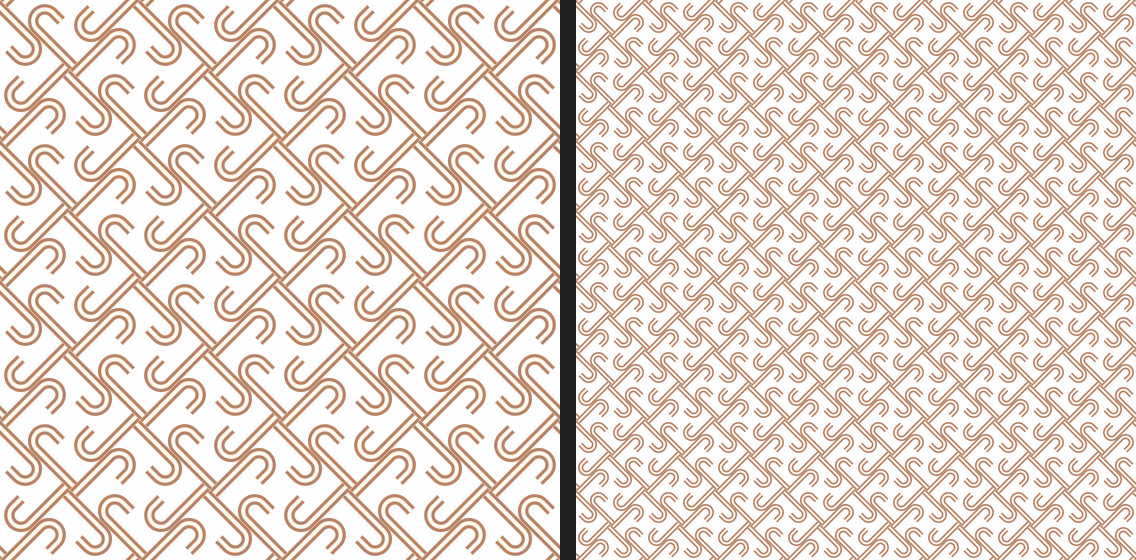
Left, the tile; right, the same tile 2 across and 2 down.
A Shadertoy shader for this pattern:

```glsl
// Copper double-line canes hooked around a diagonal pinwheel lattice on white.

const float REPEATS = 4.0;      // whole repeats across and down
const float NOISE_CELLS = 64.0; // wrapping period of the tone noise

float hash(vec2 cell) {
    vec3 p = fract(cell.xyx * vec3(0.1031, 0.1030, 0.0973));
    p += dot(p, p.yzx + 33.33);
    return fract((p.x + p.y) * p.z);
}

// Value noise that wraps after the given number of cells.
float wrapNoise(vec2 p, float period) {
    vec2 i = floor(p);
    vec2 f = fract(p);
    f = f * f * (3.0 - 2.0 * f);
    float a = hash(mod(i, period));
    float b = hash(mod(i + vec2(1.0, 0.0), period));
    float c = hash(mod(i + vec2(0.0, 1.0), period));
    float d = hash(mod(i + vec2(1.0, 1.0), period));
    return mix(mix(a, b, f.x), mix(c, d, f.x), f.y);
}

// Signed distances to one cane: x = its two rails, y = the band between them.
// The stem rises from y = 0, bends over the hook centre and drops a short tail.
vec2 cane(vec2 p, vec2 hook, float radius, float tail, float gap, float halfLine) {
    vec2 q = p - hook;
    float across = q.y > 0.0 ? length(q) : abs(q.x);
    float spine = abs(across - radius);
    float cut = (q.x < 0.0 ? -hook.y : -tail) - q.y;
    return vec2(max(abs(spine - gap) - halfLine, cut), max(spine - gap, cut));
}

// Four canes turned about a node.
vec2 pinwheel(vec2 p) {
    vec2 nearest = vec2(1e3);
    for (int k = 0; k < 4; k++) {
        nearest = min(nearest, cane(p, vec2(0.170, 0.530), 0.1175, 0.117, 0.0365, 0.016));
        p = vec2(-p.y, p.x);
    }
    return nearest;
}

float coverage(float dist, float blur) {
    return smoothstep(blur, -blur, dist);
}

void mainImage(out vec4 fragColor, in vec2 fragCoord) {
    vec2 uv = fragCoord / iResolution.xy;

    // Diagonal lattice with a node at every whole coordinate.
    vec2 c = uv * REPEATS;
    vec2 cell = fract(vec2(c.x + c.y, c.y - c.x));
    float blur = 0.75 * REPEATS * sqrt(2.0) / min(iResolution.x, iResolution.y);

    // The four nodes at the corners of the cell.
    vec2 dist = vec2(1e3);
    for (int j = 0; j < 2; j++)
        for (int i = 0; i < 2; i++)
            dist = min(dist, pinwheel(cell - vec2(i, j)));

    // Slight tonal drift along the copper lines.
    float tone = wrapNoise(uv * NOISE_CELLS, NOISE_CELLS);
    vec3 copper = mix(vec3(0.735, 0.500, 0.375), vec3(0.700, 0.505, 0.400),
                      smoothstep(0.35, 0.75, tone));
    vec3 white = vec3(0.995);
    vec3 cream = vec3(0.99, 0.98, 0.94);

    vec3 color = mix(white, cream, coverage(dist.y, blur));
    color = mix(color, copper, coverage(dist.x, blur));
    fragColor = vec4(color, 1.0);
}
```
